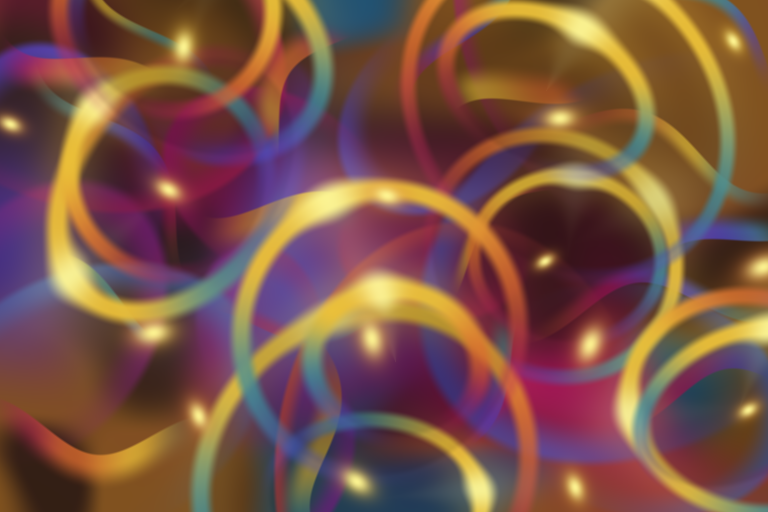
A WebGL 1 fragment shader for this background:

```glsl
precision highp float;
// Blurred, glowing swirls: elliptical arcs shift from pale gold to warm or
// cool hues over strong patches of brown, magenta and violet.
// Veils, wavy ribbons and small sparks are layered by hashed loops.
uniform vec2 u_resolution;

const vec3 BROWN   = vec3(0.50, 0.32, 0.12);
const vec3 DARK    = vec3(0.20, 0.12, 0.08);
const vec3 MAGENTA = vec3(0.70, 0.08, 0.37);
const vec3 VIOLET  = vec3(0.31, 0.25, 0.76);
const vec3 TEAL    = vec3(0.24, 0.54, 0.60);
const vec3 ORANGE  = vec3(0.84, 0.41, 0.18);
const vec3 GOLD    = vec3(0.92, 0.75, 0.22);
const vec3 PALE    = vec3(1.00, 0.97, 0.58);
const int VEILS = 14;
const int RINGS = 14;
const int RIBBONS = 18;
const int SPARKS = 15;
const float RING_WIDTH = 0.029;
const float PI = 3.14159;

float hash(float n) { return fract(sin(n * 127.1 + 3.7) * 4375.85); }
float hash2(vec2 c) { return fract(sin(dot(c, vec2(127.1, 311.7))) * 4375.85); }
float noise(vec2 p) {
  vec2 i = floor(p), f = fract(p);
  f = f * f * (3.0 - 2.0 * f);
  return mix(mix(hash2(i), hash2(i + vec2(1, 0)), f.x),
             mix(hash2(i + vec2(0, 1)), hash2(i + vec2(1, 1)), f.x), f.y);
}
vec2 rotate(vec2 p, float a) {
  float c = cos(a), s = sin(a);
  return vec2(c * p.x + s * p.y, c * p.y - s * p.x);
}
// Evenly spread points in the unit square
vec2 spread(float n, vec2 start) { return fract(start + n * vec2(0.7549, 0.5698)); }

// Cyclic ramp through the bright hues
vec3 spectrum(float t) {
  t = fract(t) * 5.0;
  vec3 c = mix(GOLD, ORANGE, smoothstep(0.0, 1.0, t));
  c = mix(c, MAGENTA, smoothstep(1.0, 2.0, t));
  c = mix(c, VIOLET, smoothstep(2.0, 3.0, t));
  c = mix(c, TEAL, smoothstep(3.0, 4.0, t));
  return mix(c, GOLD, smoothstep(4.0, 5.0, t));
}

// Soft colour patches
vec3 backdrop(vec2 p, vec2 mid) {
  vec2 w = p + 0.3 * (vec2(noise(p * 3.0), noise(p * 3.0 + 17.0)) - 0.5);
  vec3 c = mix(BROWN, DARK, smoothstep(0.4, 0.75, noise(w * 3.6 + 5.0)));
  c = mix(c, TEAL * vec3(0.5, 0.6, 0.75), smoothstep(0.6, 0.85, noise(w * 3.0 + 31.0)));
  vec2 m = rotate(w - mid + vec2(0.0, 0.08), -0.28);
  float band = exp(-m.y * m.y * 14.0 - m.x * m.x * 0.5);
  c = mix(c, MAGENTA * 0.92, band * smoothstep(0.15, 0.6, noise(w * 4.0 + 11.0)));
  vec2 v = w - mid + vec2(0.17, 0.0);
  c = mix(c, VIOLET, 0.95 * exp(-dot(v, v) * 26.0));
  v = w - vec2(0.0, mid.y);
  return mix(c, VIOLET * 0.8, 0.8 * exp(-dot(v, v) * 30.0));
}

// Broad translucent arcs, crisper on the outer edge
vec3 addVeil(vec3 col, vec2 p, float n, float aspect) {
  vec2 q = p - spread(n, vec2(0.3, 0.8)) * vec2(aspect, 1.0);
  float d = length(rotate(q, n) * vec2(1.0, 1.35)) - mix(0.15, 0.5, hash(n + 40.0));
  float w = mix(0.04, 0.10, hash(n + 50.0));
  float band = smoothstep(-w, 0.0, d) * (1.0 - smoothstep(0.0, 0.3 * w, d));
  float fade = 0.5 + 0.5 * cos(atan(q.y, q.x) - 6.28 * hash(n + 60.0));
  return mix(col, spectrum(0.28 + 0.45 * hash(n + 70.0)), 0.85 * band * fade * fade);
}

// Ellipse with a highlight, warm on one side and cool on the other
vec3 addRing(vec3 col, vec2 p, float n, float aspect) {
  float inner = mod(n, 2.0);
  vec2 center = spread(floor(n * 0.5), vec2(0.72, 0.5)) * vec2(aspect, 1.0);
  center += 0.14 * inner * (vec2(hash(n), hash(n + 9.0)) - 0.5);
  float radius = mix(0.24, 0.35, hash(n + 20.0)) * mix(1.0, 0.6, inner);
  vec2 stretch = vec2(1.0, mix(0.95, 1.5, hash(n + 30.0)));
  vec2 q = rotate(p - center, 2.0 * hash(n + 35.0) - 1.0) * stretch;
  float len = max(length(q), 0.001);
  float d = (len - radius) / length(q / len * stretch);
  float peak = PI * (0.6 + 1.1 * (hash(n + 45.0) - 0.5));
  float s = (mod(atan(q.y, q.x) - peak + PI, 2.0 * PI) - PI) / PI;
  s *= hash(n + 55.0) < 0.5 ? -1.0 : 1.0;
  float a = abs(s);
  vec3 side = s > 0.0 ? ORANGE : TEAL;
  vec3 tail = s > 0.0 ? MAGENTA : VIOLET;
  vec3 hue = mix(mix(GOLD, side, smoothstep(0.2, 0.55, a)), tail, smoothstep(0.5, 0.8, a));
  float glint = exp(-a * a * 160.0);
  hue = mix(hue, PALE, glint);
  float w = RING_WIDTH * mix(0.7, 1.15, hash(n + 65.0)) * (1.0 + 0.7 * glint);
  float line = 1.0 - smoothstep(0.2 * w, w, abs(d));
  float halo = exp(-d * d / (5.0 * w * w)) * exp(-a * a * 6.0);
  col *= 1.0 - 0.12 * (1.0 - smoothstep(-0.01, 0.004, d));
  col = mix(col, hue, 0.22 * halo);
  return mix(col, hue, 0.95 * line * (1.0 - smoothstep(0.35, 1.0, a)));
}

// Wavy strip, crisp on one edge and soft on the other
vec3 addRibbon(vec3 col, vec2 p, float n, float aspect) {
  vec2 q = rotate(p - spread(n, vec2(0.1, 0.85)) * vec2(aspect, 1.0), PI * hash(n + 80.0));
  float phase = q.x * 13.0 + n * 2.0;
  float d = (q.y - 0.05 * sin(phase)) / sqrt(1.0 + pow(0.65 * cos(phase), 2.0));
  float w = mix(0.014, 0.042, hash(n + 85.0));
  float strip = smoothstep(-w, 0.006 - w, d) * (1.0 - smoothstep(-0.4 * w, w, d));
  float fade = 1.0 - smoothstep(0.06, mix(0.12, 0.3, hash(n + 87.0)), abs(q.x));
  return mix(col, spectrum(hash(n + 90.0) + q.x * 1.5), 0.8 * strip * fade);
}

// Small glowing drop with an orange halo
vec3 addSpark(vec3 col, vec2 p, float n, float aspect) {
  vec2 q = rotate(p - spread(n, vec2(0.2, 0.35)) * vec2(aspect, 1.0), PI * hash(n + 95.0));
  float d = length(q * vec2(0.7, 1.1)) / mix(0.012, 0.028, hash(n + 99.0));
  col = mix(col, mix(ORANGE, GOLD, hash(n + 105.0)), 0.6 * exp(-d * d * 0.5));
  return mix(col, PALE, 0.95 * exp(-d * d * 1.6));
}

void main() {
  vec2 p = gl_FragCoord.xy / u_resolution.y;
  float aspect = u_resolution.x / u_resolution.y;
  vec3 col = backdrop(p, vec2(0.5 * aspect, 0.5));
  for (int i = 0; i < VEILS; i++) col = addVeil(col, p, float(i), aspect);
  for (int i = 0; i < RIBBONS; i++) col = addRibbon(col, p, float(i), aspect);
  for (int i = 0; i < RINGS; i++) col = addRing(col, p, float(i), aspect);
  for (int i = 0; i < SPARKS; i++) col = addSpark(col, p, float(i), aspect);
  gl_FragColor = vec4(col, 1.0);
}
```
